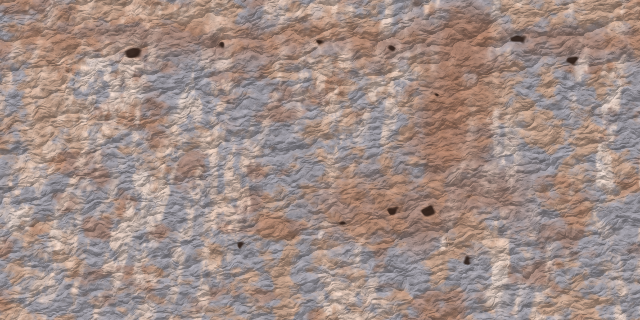
Reproduce this texture procedurally as a WebGL 2 fragment shader.

```glsl
#version 300 es
precision highp float;
// Weathered rock cliff: chipped grey and tan stone, pale streaks, rusty earth seam and small hollows.

uniform vec2 u_resolution;
out vec4 fragColor;

const vec3 TAN = vec3(0.67, 0.555, 0.485);
const vec3 SLATE = vec3(0.555, 0.545, 0.575);
const vec3 RUST = vec3(0.59, 0.425, 0.345);
const vec3 PALE = vec3(0.79, 0.735, 0.705);
const vec3 HOLLOW = vec3(0.17, 0.11, 0.085);

float hash(vec2 p) {
  vec3 q = fract(vec3(p.xyx) * 0.1031);
  q += dot(q, q.yzx + 33.33);
  return fract((q.x + q.y) * q.z);
}

vec2 hash2(vec2 p) {
  return vec2(hash(p), hash(p + 71.7));
}

float noise(vec2 p) {
  vec2 i = floor(p), f = fract(p);
  f = f * f * (3.0 - 2.0 * f);
  return mix(mix(hash(i), hash(i + vec2(1, 0)), f.x),
             mix(hash(i + vec2(0, 1)), hash(i + vec2(1, 1)), f.x), f.y);
}

float fbm(vec2 p) {
  float sum = 0.0, amp = 0.53;
  for (int i = 0; i < 4; i++) {
    sum += amp * noise(p);
    p = mat2(1.6, 1.2, -1.2, 1.6) * p + 17.3;
    amp *= 0.5;
  }
  return sum;
}

float segment(vec2 p, vec2 a, vec2 b) {
  vec2 d = b - a;
  return length(p - a - d * clamp(dot(p - a, d) / dot(d, d), 0.0, 1.0));
}

// Upper envelope of randomly tilted domes: angular chips with creases
float facets(vec2 p) {
  vec2 cell = floor(p);
  float top = -9.0;
  for (int y = -1; y <= 1; y++)
    for (int x = -1; x <= 1; x++) {
      vec2 id = cell + vec2(x, y);
      vec2 d = p - id - hash2(id);
      vec2 tilt = (hash2(id + 31.0) - 0.5) * 1.5;
      top = max(top, 0.45 * hash(id + 9.0) + dot(tilt, d) - 1.1 * dot(d, d));
    }
  return top;
}

// Relief of the face; strata rise gently to the right
float relief(vec2 p, float rubble, float earth) {
  vec2 q = vec2(p.x + 0.2 * p.y, p.y - 0.2 * p.x);
  q += 0.022 * (vec2(noise(p * 21.0), noise(p * 23.0 + 40.0)) - 0.5);
  q += 0.008 * (vec2(noise(p * 67.0), noise(p * 71.0 + 9.0)) - 0.5);
  float h = 0.030 * (1.0 + 0.9 * rubble) * facets(q * vec2(11.0, 22.0));
  h += 0.014 * (1.0 - 0.45 * earth) * facets(q * vec2(24.0, 49.0) + 13.0);
  h += 0.007 * facets(q * vec2(52.0, 92.0) + 57.0);
  return h + 0.022 * fbm(q * vec2(38.0, 64.0));
}

// Earth seam near the top, a slump below it and a broken pocket
float earthMask(vec2 p) {
  float band = 0.75 * smoothstep(0.12, 0.01, segment(p, vec2(0.1, 0.88), vec2(2.0, 0.84)));
  float slump = smoothstep(0.17, 0.03, segment(p, vec2(1.49, 0.88), vec2(1.39, 0.52)));
  float pocket = 0.75 * smoothstep(0.18, 0.0, segment(p, vec2(1.08, 0.37), vec2(1.6, 0.35)));
  return max(band, max(slump, pocket));
}

// Sparse dark cavities, commoner in earthy ground
float hollows(vec2 p) {
  const float SIZE = 0.13;
  vec2 cell = floor(p / SIZE);
  vec2 rough = 0.02 * (vec2(noise(p * 45.0), noise(p * 45.0 + 8.0)) - 0.5);
  float dark = 0.0;
  for (int y = -1; y <= 1; y++)
    for (int x = -1; x <= 1; x++) {
      vec2 id = cell + vec2(x, y);
      vec2 centre = (id + 0.2 + 0.6 * hash2(id + 5.0)) * SIZE;
      float present = step(hash(id + 83.0), 0.04 + 0.3 * earthMask(centre));
      float radius = mix(0.006, 0.017, hash(id + 19.0));
      float dist = length((p + rough - centre) * vec2(0.75, 1.15));
      dark = max(dark, present * smoothstep(radius + 0.005, radius - 0.004, dist));
    }
  return dark;
}

void main() {
  vec2 p = gl_FragCoord.xy / u_resolution.y;
  vec2 drift = vec2(fbm(p * 6.0), fbm(p * 6.0 + 30.0)) - 0.5;
  float grain = fbm(p * vec2(60.0, 85.0));

  float earth = earthMask(p + 0.16 * drift);
  earth *= smoothstep(0.22, 0.6, fbm(p * 13.0 + 4.0) + 0.25 * earth);
  float rubble = smoothstep(0.13, 0.03, segment(p, vec2(0.7, 0.87), vec2(1.9, 0.85)));

  // Mineral colours
  float slate = fbm(p * vec2(6.0, 5.0) + 2.0 * drift) + 0.55 * (fbm(p * vec2(24.0, 34.0)) - 0.5);
  vec3 colour = mix(TAN, SLATE, smoothstep(0.36, 0.60, slate));
  float stain = smoothstep(0.53, 0.72, fbm(p * vec2(10.0, 14.0) + 61.0));
  colour = mix(colour, RUST, max(0.85 * earth, 0.6 * stain));

  // Pale wash running down the face, leaning more on the left
  float lean = mix(0.3, 0.08, p.x * 0.5);
  float across = p.x - lean * p.y + 0.05 * drift.x;
  float streak = noise(vec2(across * 19.0, p.y * 2.6)) * 0.65
               + noise(vec2(across * 47.0, p.y * 5.0 + 20.0)) * 0.35;
  float broken = smoothstep(0.33, 0.62, fbm(p * vec2(42.0, 30.0) + 12.0));
  float wash = smoothstep(0.46, 0.72, streak) * broken * (1.0 - 0.85 * earth);
  colour = mix(colour, mix(PALE, TAN * 1.13, noise(p * 7.0 + 3.0) * 0.7), 0.85 * wash);

  // Daylight from above, with deeper shade under ledges
  float reach = max(0.003, 1.0 / u_resolution.y);
  vec2 towardLight = vec2(-0.35, 0.94) * reach;
  float slope = (relief(p, rubble, earth) - relief(p + towardLight, rubble, earth)) / reach;
  float light = slope < 0.0 ? 0.27 * tanh(slope * 0.85) : 0.15 * tanh(slope * 0.9);
  colour *= 1.04 + light + 0.36 * (grain - 0.5);

  colour = mix(colour, HOLLOW, 0.9 * hollows(p));
  fragColor = vec4(clamp(colour, 0.0, 1.0), 1.0);
}
```
